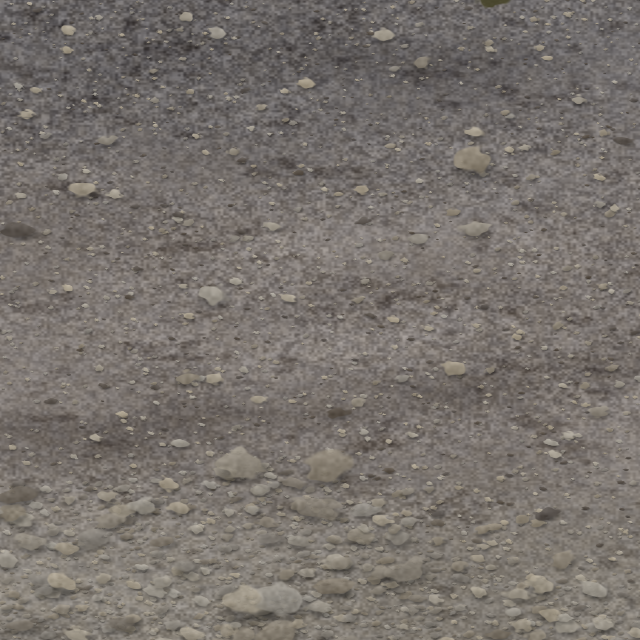
Give the GLSL for this texture, as a WebGL 2 fragment shader.

```glsl
#version 300 es
precision highp float;
// Dusty gravel ground seen at a low angle: soft earth tones and a shallow rut,
// covered by fine grit and jittered layers of flat, shaded stones.
// Stones shrink towards the far (upper) edge and crowd in a near patch.

uniform vec2 u_resolution;
out vec4 fragColor;

const vec3 FAR_EARTH  = vec3(0.415, 0.400, 0.398);
const vec3 MID_EARTH  = vec3(0.500, 0.473, 0.455);
const vec3 NEAR_EARTH = vec3(0.530, 0.507, 0.475);
const vec3 PALE_STONE = vec3(0.665, 0.648, 0.612);
const vec3 GREY_STONE = vec3(0.535, 0.518, 0.492);
const vec3 DARK_STONE = vec3(0.335, 0.312, 0.295);
const vec3 TAN_TINT   = vec3(1.04, 1.00, 0.92);
const vec3 MOSS       = vec3(0.270, 0.260, 0.150);
const float GRIT_FREQ = 225.0;    // grit grains across the canvas
const float GRIT_CONTRAST = 0.25;
const float FLATTEN = 0.60;       // vertical foreshortening
const float EDGE = 0.0016;        // half width of stone edges
const float RUT_DEPTH = 0.075;

// Integer hash giving three values in 0..1
vec3 hash3(vec2 cell, float seed) {
  uvec3 v = uvec3(ivec3(vec3(cell, seed))) * 1664525u + 1013904223u;
  v.x += v.y * v.z; v.y += v.z * v.x; v.z += v.x * v.y;
  v ^= v >> 16u;
  v.x += v.y * v.z; v.y += v.z * v.x; v.z += v.x * v.y;
  return vec3(v >> 8u) / 16777216.0;
}

// Value noise in 0..1
float noise(vec2 p, float seed) {
  vec2 i = floor(p), f = fract(p);
  f = f * f * (3.0 - 2.0 * f);
  float low  = mix(hash3(i, seed).x, hash3(i + vec2(1, 0), seed).x, f.x);
  float high = mix(hash3(i + vec2(0, 1), seed).x, hash3(i + vec2(1, 1), seed).x, f.x);
  return mix(low, high, f.y);
}

float fbm(vec2 p, float seed) {
  float sum = 0.0, amp = 0.5;
  for (int i = 0; i < 4; i++) {
    sum += amp * noise(p, seed + float(i));
    p = p * 2.03 + 3.7;
    amp *= 0.5;
  }
  return sum / 0.9375;
}

// Near patch where stones crowd, densest to the left
float stonePatch(vec2 p) {
  float top = 0.29 - 0.16 * smoothstep(0.45, 1.0, p.x) + 0.10 * (noise(p * 7.0, 40.0) - 0.5);
  return 1.0 - smoothstep(top - 0.09, top + 0.03, p.y);
}

// Broad tones, the rut, smudges and grit
vec3 earth(vec2 p) {
  vec3 col = mix(NEAR_EARTH, MID_EARTH, smoothstep(0.05, 0.35, p.y));
  col = mix(col, FAR_EARTH, smoothstep(0.55, 0.93, p.y + 0.18 * (fbm(p * vec2(2.5, 6.0), 1.0) - 0.5)));
  col += 0.13 * (fbm(p * vec2(4.0, 11.0), 6.0) - 0.5);

  float offset = p.y - 0.31 - 0.11 * p.x - 0.05 * (noise(p * vec2(4.0, 2.0), 11.0) - 0.5);
  float rut = exp(-offset * offset / 0.0016);
  col -= RUT_DEPTH * rut * (0.3 + 1.2 * fbm(p * vec2(7.0, 32.0), 12.0));

  float smudge = smoothstep(0.60, 0.78, fbm(p * vec2(20.0, 52.0), 17.0));
  col -= vec3(0.085, 0.087, 0.087) * smudge;

  float smoothDirt = smoothstep(0.40, 0.68, fbm(p * vec2(3.0, 8.0), 22.0) + 0.12 * rut);
  float grit = 0.62 * (noise(p * GRIT_FREQ * vec2(1.0, 1.35), 26.0) - 0.5)
             + 0.38 * (noise(p * GRIT_FREQ * vec2(0.45, 0.70), 27.0) - 0.5);
  col += GRIT_CONTRAST * grit * mix(1.15, 0.75, smoothDirt);
  float hue = noise(p * vec2(70.0, 110.0), 28.0) - 0.5;
  return col + hue * vec3(0.012, 0.004, -0.014);
}

// One layer of scattered stones; sparse and crowded are chances per cell
vec3 addStones(vec3 col, vec2 p, float cellSize, float sparse, float crowded, float seed) {
  vec2 grid = vec2(cellSize, cellSize * FLATTEN);
  vec2 home = floor(p / grid);
  for (int k = 0; k < 9; k++) {
    vec2 cell = home + vec2(k % 3 - 1, k / 3 - 1);
    vec3 place = hash3(cell, seed), look = hash3(cell, seed + 1.0);
    vec2 centre = (cell + 0.1 + 0.8 * place.xy) * grid;
    float patchAmount = stonePatch(centre);
    if (place.z > mix(sparse, crowded, patchAmount)) continue;

    float size = cellSize * mix(0.18, 0.44, look.x * look.x) * mix(1.15, 0.70, centre.y);
    vec2 d = (p - centre) / size;
    d.y = (d.y + (look.z - 0.5) * 0.35 * d.x) / mix(0.42, 0.68, look.y);
    if (dot(d, d) > 6.0) continue;

    float radius = length(d) + 0.75 * (noise(d * 1.6 + 9.0, seed + place.z * 900.0) - 0.5);
    float soft = EDGE / size + 0.08;
    float body = 1.0 - smoothstep(1.0 - soft, 1.0 + soft, radius);
    float shade = 1.0 - smoothstep(0.55, 1.5, length(d + vec2(-0.15, 0.55)));
    col *= 1.0 - 0.26 * shade;

    vec3 stone = mix(GREY_STONE, PALE_STONE, smoothstep(0.1, 0.85, look.z));
    stone = mix(stone, DARK_STONE, step(look.y, 0.20) * (1.0 - 0.6 * patchAmount));
    stone *= mix(vec3(1.0), TAN_TINT, fract(look.x * 17.0));
    stone += 0.055 * clamp(d.y, -1.3, 1.0) + 0.10 * (noise(p * 150.0, 31.0) - 0.5);
    col = mix(col, stone, body * mix(0.88, 0.72, patchAmount));
  }
  return col;
}

void main() {
  vec2 p = gl_FragCoord.xy / u_resolution.y;
  vec3 col = earth(p);

  // Small chips first, larger stones on top
  col = addStones(col, p, 0.013, 0.16, 0.30, 50.0);
  col = addStones(col, p, 0.025, 0.13, 0.45, 60.0);
  col = addStones(col, p, 0.046, 0.09, 0.55, 70.0);
  col = addStones(col, p, 0.080, 0.05, 0.34, 80.0);

  // Mossy tuft at the far edge
  float tuft = length((p - vec2(0.77, 1.003)) / vec2(0.032, 0.014)) + 0.6 * (noise(p * 120.0, 90.0) - 0.5);
  col = mix(col, MOSS, 0.85 * (1.0 - smoothstep(0.75, 1.1, tuft)));

  fragColor = vec4(clamp(col, 0.0, 1.0), 1.0);
}
```
